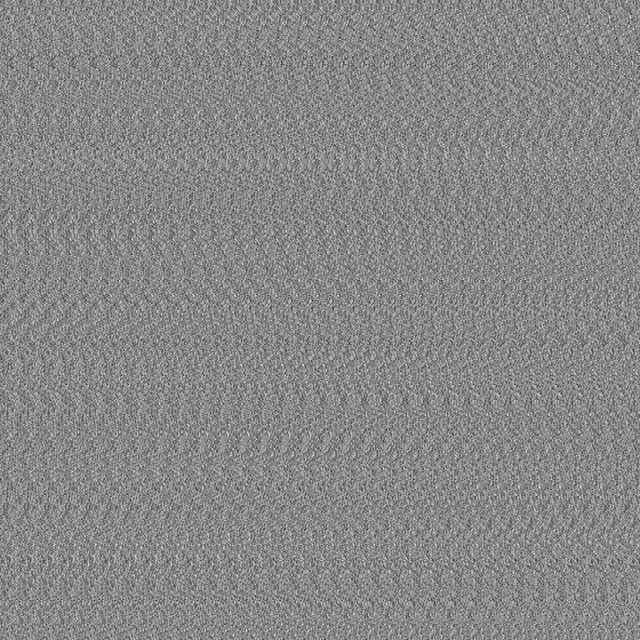
Write a three.js fragment shader that draws this texture.

```glsl
varying vec2 vUv;

const float REPEATS_ACROSS = 31.0;
const float REPEATS_DOWN = 32.0;
const float ROWS_PER_REPEAT = 16.0;
const int HARMONICS = 8;
const float ROW_VARIATION = 0.65;  // phase change between vertical repeats
const float DRIFT = 2.4;           // cycles gained or lost across the canvas
const float MEAN_GREY = 0.532;
const float GRAIN_CONTRAST = 0.057;
const float CONTRAST_WEAR = 0.35;
const float ROW_TONE = 0.035;
const float DARKEST = 0.2;
const float LIGHTEST = 0.88;
const float TAU = 6.2831853;

float hash(vec2 p) {
  vec3 q = fract(vec3(p.xyx) * 0.1031);
  q += dot(q, q.yzx + 33.33);
  return fract((q.x + q.y) * q.z);
}

// One thread of grain: harmonics of the repeat with row-dependent phases.
float grainRow(float x, float row) {
  float tileRow = mod(row, ROWS_PER_REPEAT);
  float sum = 0.0;
  for (int i = 1; i <= HARMONICS; i++) {
    float k = float(i);
    float phase = hash(vec2(tileRow + 3.0, k * 7.0));
    phase += ROW_VARIATION * (hash(vec2(row + 41.0, k * 13.0)) - 0.5);
    float drift = DRIFT * (hash(vec2(row + 97.0, k * 19.0)) - 0.5);
    float cycles = (REPEATS_ACROSS * k + drift) * x + phase;
    sum += sin(TAU * fract(cycles));
  }

  // Uneven contrast and tone leave faint horizontal streaks.
  float contrast = 1.0 + CONTRAST_WEAR * (hash(vec2(row, 211.0)) - 0.5);
  float tone = ROW_TONE * (hash(vec2(row, 307.0)) - 0.5);
  return sum * GRAIN_CONTRAST * contrast + tone;
}

void main() {
  // Blend neighbouring rows between their centres.
  float y = vUv.y * REPEATS_DOWN * ROWS_PER_REPEAT + 0.5;
  float row = floor(y);
  float blend = smoothstep(0.0, 1.0, fract(y));
  float grain = mix(grainRow(vUv.x, row), grainRow(vUv.x, row + 1.0), blend);

  float grey = clamp(MEAN_GREY + grain, DARKEST, LIGHTEST);
  gl_FragColor = vec4(vec3(grey), 1.0);
}
```
